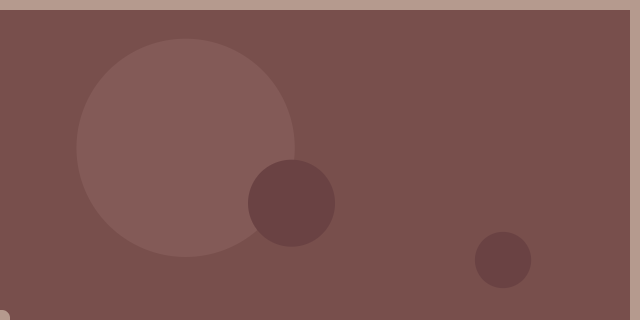
This background is drawn by a Shadertoy shader. Its source:

```glsl
#define BASE_COLOR   vec3(0.470, 0.310, 0.298)
#define LIGHT_COLOR  vec3(0.514, 0.353, 0.341)
#define DARK_COLOR   vec3(0.416, 0.259, 0.263)
#define FRAME_COLOR  vec3(0.710, 0.604, 0.557)
// Discs: centre x, centre y, radius, in canvas heights
#define LARGE_DISC   vec3(0.580, 0.538, 0.341)
#define MIDDLE_DISC  vec3(0.911, 0.365, 0.136)
#define SMALL_DISC   vec3(1.572, 0.1875, 0.088)
#define FRAME_WIDTH  0.03125
#define CORNER_SIZE  0.03125
#define CORNER_ROUND 0.025

float discDistance(vec2 p, vec3 disc) {
    return length(p - disc.xy) - disc.z;
}

float roundedBoxDistance(vec2 p, vec2 halfSize, float radius) {
    vec2 q = abs(p) - halfSize + radius;
    return length(max(q, 0.0)) + min(max(q.x, q.y), 0.0) - radius;
}

// Coverage of a shape, smoothed over about one pixel
float coverage(float distance) {
    return clamp(0.5 - distance * iResolution.y, 0.0, 1.0);
}

void mainImage(out vec4 fragColor, in vec2 fragCoord) {
    vec2 p = fragCoord / iResolution.y;
    vec2 canvas = vec2(iResolution.x / iResolution.y, 1.0);

    // Pale disc below two darker ones
    vec3 color = mix(BASE_COLOR, LIGHT_COLOR, coverage(discDistance(p, LARGE_DISC)));
    float darkDiscs = min(discDistance(p, MIDDLE_DISC), discDistance(p, SMALL_DISC));
    color = mix(color, DARK_COLOR, coverage(darkDiscs));

    // Frame along the top and right, rounded tab in the lower left corner
    vec2 inset = canvas - p;
    float frame = min(inset.x, inset.y) - FRAME_WIDTH;
    float tab = roundedBoxDistance(p, vec2(CORNER_SIZE), CORNER_ROUND);
    color = mix(color, FRAME_COLOR, coverage(min(frame, tab)));

    fragColor = vec4(color, 1.0);
}
```
